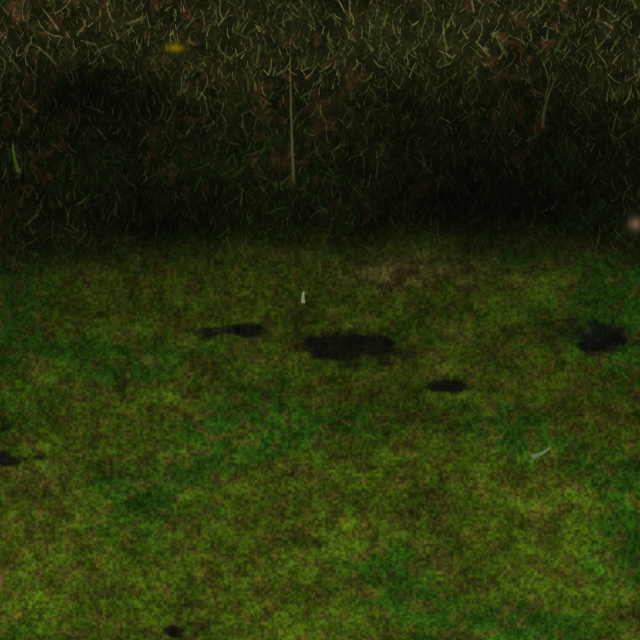
Give the GLSL for this texture, as a three.js fragment shader.

```glsl
// Dim grassy bank: tangled tall meadow above a short mossy lawn with bare soil.
varying vec2 vUv;

#define LAWN_EDGE 0.585
#define MEADOW_SCALE 21.0
#define LAWN_SCALE 62.0
#define SPECKLE 0.85
#define EXPOSURE 1.0
#define SHADOW vec3(0.045, 0.058, 0.024)
#define LEAF vec3(0.17, 0.25, 0.075)
#define STRAW vec3(0.34, 0.31, 0.18)
#define RUST vec3(0.24, 0.15, 0.085)
#define MOSS vec3(0.205, 0.275, 0.045)
#define SOIL vec3(0.058, 0.055, 0.052)

float hash(vec2 p) {
  vec3 q = fract(vec3(p.xyx) * vec3(0.1031, 0.1030, 0.0973));
  q += dot(q, q.yzx + 33.33);
  return fract((q.x + q.y) * q.z);
}

float noise(vec2 p) {
  vec2 i = floor(p), f = fract(p);
  f = f * f * (3.0 - 2.0 * f);
  return mix(mix(hash(i), hash(i + vec2(1.0, 0.0)), f.x),
             mix(hash(i + vec2(0.0, 1.0)), hash(i + vec2(1.0)), f.x), f.y);
}

float fbm(vec2 p) {
  float sum = 0.0, amp = 0.53;
  for (int i = 0; i < 4; i++) {
    sum += amp * noise(p);
    p = mat2(0.8, 0.6, -0.6, 0.8) * p * 2.1 + 17.3;
    amp *= 0.5;
  }
  return sum;
}

// Soft elliptical spot
float blob(vec2 p, vec2 centre, vec2 radius) {
  vec2 d = (p - centre) / radius;
  return exp(-dot(d, d));
}

// Tapered, bowed stroke from the origin to tip
float strand(vec2 p, vec2 tip, float bow, float width) {
  float len = length(tip);
  vec2 dir = tip / len;
  float t = dot(p, dir) / len;
  float side = dot(p, vec2(-dir.y, dir.x)) - bow * len * t * (1.0 - t);
  float w = width * (1.15 - 0.7 * clamp(t, 0.0, 1.0));
  float ends = smoothstep(-0.05, 0.08, t) * (1.0 - smoothstep(0.85, 1.05, t));
  return ends * (1.0 - smoothstep(0.25 * w, w, abs(side)));
}

// Jittered grid of blades: x = coverage, y = tone of the strongest blade
vec2 blades(vec2 p, float lean, float width, float seed) {
  vec2 cell = floor(p), best = vec2(0.0);
  for (int j = -1; j <= 1; j++) {
    for (int i = -1; i <= 1; i++) {
      vec2 id = cell + vec2(float(i), float(j));
      vec2 key = id + seed * 37.0;
      float tone = hash(key + 5.7);
      vec2 root = id + vec2(hash(key), hash(key + 11.3));
      float angle = (hash(key + 23.1) - 0.5) * lean;
      vec2 tip = vec2(sin(angle), cos(angle)) * mix(0.45, 1.1, hash(key + 31.9));
      float c = strand(p - root, tip, (hash(key + 41.7) - 0.5) * 1.2, width);
      c *= 0.35 + 0.65 * tone;
      if (c > best.x) best = vec2(c, hash(key + 53.3));
    }
  }
  return best;
}

vec3 meadow(vec2 p, float grain) {
  float patches = fbm(p * vec2(6.0, 8.0) + 3.1);
  float light = mix(0.58, 1.12, smoothstep(0.79, 0.97, p.y + 0.16 * (patches - 0.5)));
  light += 0.28 * blob(p, vec2(0.63, 0.92), vec2(0.2, 0.06));
  light += 0.22 * blob(p, vec2(0.45, 0.76), vec2(0.16, 0.07));
  light -= 0.30 * blob(p, vec2(0.10, 0.86), vec2(0.16, 0.045));
  light -= 0.28 * blob(p, vec2(0.26, 0.64), vec2(0.09, 0.06));
  light -= 0.27 * blob(p, vec2(0.74, 0.69), vec2(0.20, 0.08));
  float dry = smoothstep(0.70, 0.95, p.y) * 0.6 + 0.5 * (patches - 0.5);
  vec3 col = mix(SHADOW, mix(LEAF, RUST, 0.25 + 0.5 * dry), 0.62 * fbm(p * 42.0));
  col = mix(col, RUST, 0.55 * smoothstep(0.60, 0.8, noise(p * 75.0)) * smoothstep(0.45, 0.65, noise(p * 11.0 + 8.0)));
  for (int k = 0; k < 5; k++) {
    float f = float(k);
    vec2 b = blades(p * MEADOW_SCALE * (2.7 - 0.42 * f) + f * 7.3, 1.6 + 0.25 * f, 0.115 - 0.012 * f, f + 1.0);
    vec3 tint = mix(LEAF, STRAW, smoothstep(0.35, 1.0, b.y + 0.5 * dry - 0.1));
    col = mix(col, tint * (0.8 + 0.35 * b.y), b.x * 0.72);
  }
  return col * max(light, 0.2) * (1.0 + SPECKLE * 0.8 * (grain - 0.5));
}

vec3 lawn(vec2 p, float grain) {
  float clumps = fbm(p * vec2(13.0, 23.0));
  float tufts = fbm(p * vec2(48.0, 66.0) + 9.0);
  float light = mix(1.0, 0.66, smoothstep(0.15, 0.60, p.y));
  vec3 col = mix(MOSS, LEAF * vec3(0.75, 1.0, 0.6), smoothstep(0.42, 0.65, fbm(p * vec2(5.0, 9.0) + 21.0)));
  col = mix(col, vec3(0.25, 0.22, 0.075), 0.65 * smoothstep(0.45, 0.75, noise(p * vec2(65.0, 85.0) + 4.0)));
  col *= light * (0.38 + 0.68 * clumps + 0.75 * tufts);
  for (int k = 0; k < 2; k++) {
    float f = float(k);
    vec2 b = blades(p * LAWN_SCALE * (1.0 - 0.3 * f) + f * 5.1, 2.6, 0.14, f + 9.0);
    col = mix(col, mix(MOSS * 1.2, STRAW, b.y * 0.45) * light, b.x * 0.42);
  }
  // Dry thatch and bare soil
  float thatch = blob(p, vec2(0.64, 0.575), vec2(0.13, 0.028)) + 0.6 * blob(p, vec2(0.05, 0.245), vec2(0.08, 0.03));
  col = mix(col, mix(RUST, STRAW, tufts) * (0.35 + tufts), 0.75 * thatch * smoothstep(0.3, 0.6, clumps));
  float bare = blob(p, vec2(0.55, 0.462), vec2(0.10, 0.035));
  bare += 0.85 * blob(p, vec2(0.93, 0.473), vec2(0.09, 0.038));
  bare += 0.95 * blob(p, vec2(0.70, 0.398), vec2(0.05, 0.014));
  bare += 0.75 * blob(p, vec2(0.36, 0.485), vec2(0.09, 0.018));
  bare += 0.9 * blob(p, vec2(0.01, 0.285), vec2(0.06, 0.016));
  bare += 0.8 * blob(p, vec2(0.01, 0.33), vec2(0.018, 0.015));
  bare += 0.8 * blob(p, vec2(0.27, 0.012), vec2(0.025, 0.013));
  float soil = smoothstep(0.55, 0.95, bare + 0.9 * (fbm(p * vec2(28.0, 52.0) + 6.0) - 0.35));
  col = mix(col, SOIL * (0.45 + tufts), 0.85 * soil);
  return col * (1.0 + SPECKLE * (grain - 0.5));
}

void main() {
  vec2 p = vUv;
  float grain = 0.55 * noise(p * 190.0) + 0.45 * noise(p * 310.0 + 40.0);
  float edge = LAWN_EDGE + 0.05 * (fbm(p * vec2(9.0, 13.0)) - 0.5) + 0.025 * p.x;
  vec3 col = mix(lawn(p, grain), meadow(p, grain), smoothstep(-0.045, 0.065, p.y - edge));

  // Single pale stems, litter and a yellow bloom
  col = mix(col, STRAW, 0.75 * strand(p - vec2(0.459, 0.715), vec2(-0.006, 0.215), 0.02, 0.0035));
  col = mix(col, STRAW * 0.8, 0.6 * strand(p - vec2(0.848, 0.80), vec2(0.022, 0.08), 0.25, 0.004));
  col = mix(col, LEAF * 1.4, 0.7 * strand(p - vec2(0.03, 0.73), vec2(-0.01, 0.05), 0.2, 0.005));
  col = mix(col, vec3(0.52, 0.50, 0.38), strand(p - vec2(0.474, 0.526), vec2(0.001, 0.02), 0.2, 0.005));
  col = mix(col, vec3(0.42, 0.43, 0.33), strand(p - vec2(0.83, 0.286), vec2(0.032, 0.017), -0.3, 0.005));
  col = mix(col, STRAW, 0.7 * strand(p - vec2(0.43, 0.112), vec2(0.022, -0.01), 0.2, 0.004));
  col = mix(col, vec3(0.48, 0.40, 0.31), 0.8 * blob(p, vec2(0.993, 0.65), vec2(0.011, 0.012)));
  col = mix(col, vec3(0.45, 0.36, 0.28), 0.8 * blob(p, vec2(0.0, 0.095), vec2(0.005, 0.009)));
  col = mix(col, vec3(0.50, 0.43, 0.03), 0.85 * blob(p, vec2(0.274, 0.925), vec2(0.015, 0.007)));
  gl_FragColor = vec4(clamp(col * EXPOSURE, 0.0, 1.0), 1.0);
}
```
